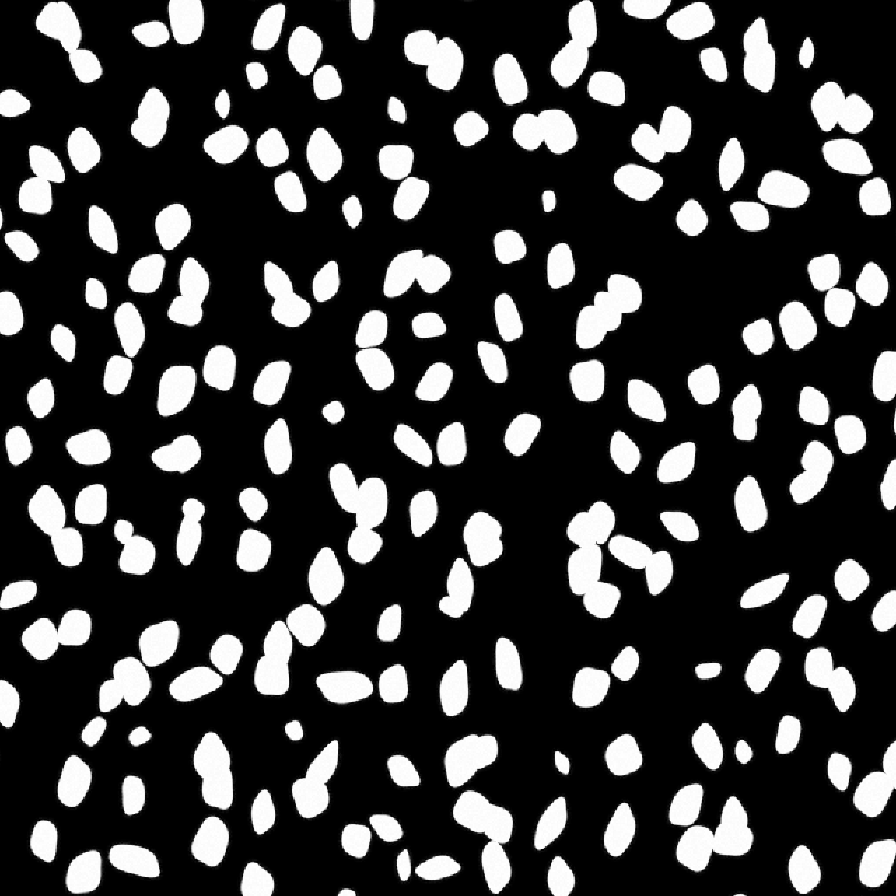
A three.js fragment shader for this pattern:

```glsl
varying vec2 vUv;

vec2 hash2(vec2 p) {
  vec3 q = fract(p.xyx * vec3(0.1031, 0.1030, 0.0973));
  q += dot(q, q.yzx + 33.33);
  return fract((q.xx + q.yz) * q.zy);
}

// Signed distance to an ellipse with a slightly lumpy outline
float grainDistance(vec2 p, vec2 radii, float angle, vec2 seed) {
  float c = cos(angle), s = sin(angle);
  vec2 q = vec2(c * p.x + s * p.y, c * p.y - s * p.x);
  vec2 n = q / radii;
  float k = length(n);
  float a = atan(n.y, n.x + 1e-6);
  float outline = 1.0 + 0.05 * sin(3.0 * a + 6.28 * seed.x)
                + 0.05 * sin(4.0 * a + 6.28 * seed.y);
  return (k - outline) * max(k, 0.3) / max(length(n / radii), 1.0);
}

// Union of scattered grains, one candidate per cell
float grainField(vec2 p) {
  vec2 g = p * 15.0;
  vec2 home = floor(g);
  float d = 1.0;
  for (int y = -1; y <= 1; y++) {
    for (int x = -1; x <= 1; x++) {
      vec2 cell = home + vec2(float(x), float(y));
      vec2 place = hash2(cell + 17.0);
      vec2 size = hash2(cell + 71.3);
      vec2 turn = hash2(cell + 133.7);
      vec2 kind = hash2(cell + 211.9);
      if (kind.x > 0.92) continue;

      vec2 centre = (cell + 0.5 + 0.94 * (place - 0.5)) / 15.0;
      vec2 radii = mix(vec2(0.0125, 0.019), vec2(0.0205, 0.0315), size);
      radii *= kind.y < 0.1 ? 0.58 : 1.0;

      // Mostly upright, a few lying flat
      float angle = (turn.x + turn.y - 1.0) * 0.85;
      if (fract(kind.y * 7.0) < 0.15) angle += 1.5;
      d = min(d, grainDistance(p - centre, radii, angle, place));
    }
  }
  return d;
}

void main() {
  // Soft stair steps along the outlines
  vec2 grid = vUv * 256.0;
  vec2 stepped = (floor(grid) + smoothstep(0.1, 0.9, fract(grid))) / 256.0;
  float d = grainField(stepped);

  // Faint speckled fringe on black
  float speckle = hash2(floor(vUv * 512.0)).x;
  float fringe = 0.11 * speckle * smoothstep(0.006, 0.0, d);
  float white = 0.98 + 0.02 * speckle;
  float tone = mix(fringe, white, smoothstep(0.0012, -0.0012, d));
  gl_FragColor = vec4(vec3(tone), 1.0);
}
```
